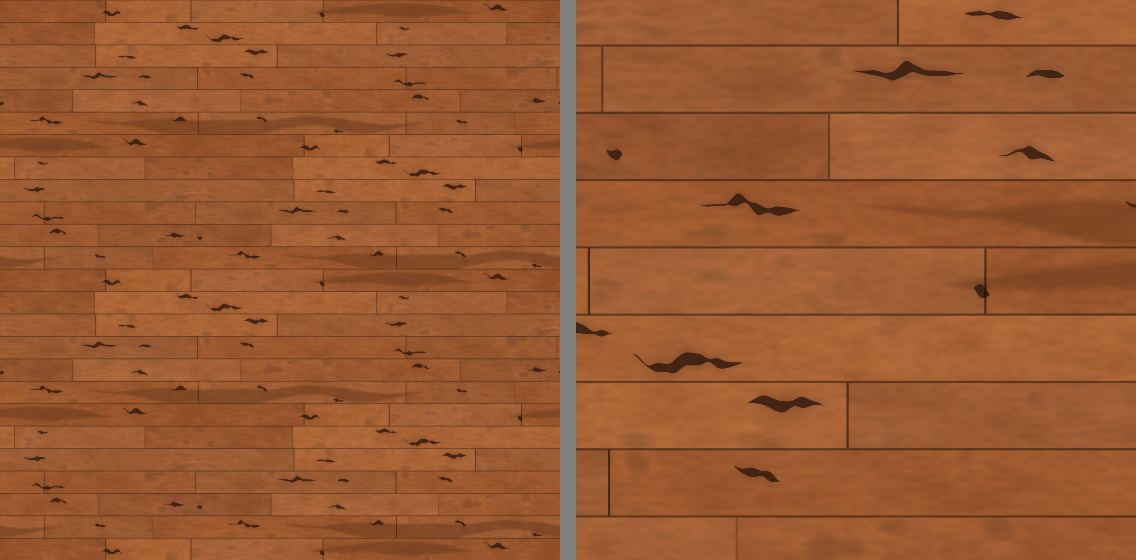
Left: the whole. Right: its middle third, enlarged.
Write a Shadertoy shader that draws this texture.

```glsl
// Hardwood strip floor: six rows of reddish planks, repeated with a sideways shift.
#define ROWS 24.97          // plank rows down the canvas
#define GROUP 6.0           // rows in one repeat
#define GROUP_SHIFT 0.354   // sideways shift of every second group
#define SEAM_WIDTH 0.0013
#define SEAM_DEPTH 0.42
#define GRAIN 0.09
#define MOTTLE 0.16
#define CRACKS 5
#define DARK_WOOD vec3(0.545, 0.300, 0.158)
#define LIGHT_WOOD vec3(0.695, 0.410, 0.220)
#define HEARTWOOD vec3(0.430, 0.235, 0.115)
#define CRACK_COLOR vec3(0.200, 0.105, 0.055)

// Plank ends and plank brightness for each row; plank 2 wraps around the edge.
const vec3 ENDS[6] = vec3[6](
    vec3(0.189, 0.341, 0.577), vec3(0.169, 0.672, 0.905), vec3(0.171, 0.495, 0.495),
    vec3(0.353, 0.725, 0.995), vec3(0.130, 0.429, 0.822), vec3(0.354, 0.725, 0.919));
const vec3 TONES[6] = vec3[6](
    vec3(0.78, 0.65, 0.35), vec3(0.85, 0.65, 0.32), vec3(0.80, 0.48, 0.48),
    vec3(0.48, 0.42, 0.48), vec3(0.72, 0.48, 0.25), vec3(0.60, 0.38, 0.50));

float hash(vec2 p) {
    return fract(sin(dot(p, vec2(127.1, 311.7))) * 43758.5453);
}

// Value noise that wraps after "period" cells across.
float noise(vec2 p, float period) {
    vec2 i = floor(p), f = fract(p);
    f = f * f * (3.0 - 2.0 * f);
    float x0 = mod(i.x, period), x1 = mod(i.x + 1.0, period);
    return mix(mix(hash(vec2(x0, i.y)), hash(vec2(x1, i.y)), f.x),
               mix(hash(vec2(x0, i.y + 1.0)), hash(vec2(x1, i.y + 1.0)), f.x), f.y);
}

// Signed distance along the wrapped row.
float wrapDelta(float a, float b) {
    return fract(a - b + 0.5) - 0.5;
}

// Coverage of a thin line, also when it is narrower than a pixel.
float lineCover(float dist, float pixel) {
    return clamp((0.5 * (SEAM_WIDTH + pixel) - dist) / pixel, 0.0, min(1.0, SEAM_WIDTH / pixel));
}

// Dark tapering slits with ragged edges, scattered along a row.
float cracks(float x, float y, float row, float pixel) {
    float cover = 0.0;
    for (int i = 0; i < CRACKS; i++) {
        vec2 id = vec2(float(i) + 3.0, row + 41.0);
        float center = (float(i) + hash(id)) / float(CRACKS);
        float reach = mix(0.005, 0.034, pow(hash(id + 7.0), 2.0));
        float t = wrapDelta(x, center) / reach;
        float bend = (noise(vec2(x * 90.0, row * 5.0), 90.0) - 0.5) * 0.22 + 0.06 * t;
        float ragged = noise(vec2(x * 160.0, row * 9.0 + 2.0), 160.0);
        float thick = 0.10 * (1.0 - t * t) * (0.15 + ragged);
        float d = abs(y - mix(0.2, 0.8, hash(id + 13.0)) - bend) - thick;
        float soft = pixel * ROWS;
        float slit = (1.0 - smoothstep(-0.5 * soft, 0.5 * soft, d)) * step(abs(t), 1.0);
        float halo = 0.18 * exp(-14.0 * max(d, 0.0)) * smoothstep(1.3, 0.3, abs(t));
        cover = max(cover, max(slit * 0.85, halo) * step(0.3, hash(id + 23.0)));
    }
    return cover;
}

// Broad dark streak in the two rows that show heartwood.
float heartwood(float x, float y, float row) {
    if (row > 0.5 && row < GROUP - 1.5) return 0.0;
    vec2 span = row < 0.5 ? vec2(0.70, 0.15) : vec2(0.45, 0.31);
    float t = wrapDelta(x, span.x) / span.y;
    float wave = noise(vec2(x * 9.0, row + 60.0), 9.0) - 0.5;
    float halfWidth = 0.33 * (1.0 - t * t) * (0.5 + noise(vec2(x * 14.0, row + 80.0), 14.0));
    return smoothstep(-0.06, 0.10, halfWidth - abs(y - 0.5 - 0.6 * wave)) * step(abs(t), 1.0);
}

void mainImage(out vec4 fragColor, in vec2 fragCoord) {
    vec2 uv = fragCoord / iResolution.xy;
    float pixel = 1.0 / iResolution.y;

    // Row, group and plank
    float down = (1.0 - uv.y) * ROWS;
    float rowCount = floor(down), y = fract(down);
    float row = mod(rowCount, GROUP);
    float x = fract(uv.x - GROUP_SHIFT * mod(floor(rowCount / GROUP), 2.0));
    vec3 ends = ENDS[int(row)];
    int plank = (x < ends.x || x >= ends.z) ? 2 : (x < ends.y ? 0 : 1);
    float seed = hash(vec2(float(plank) + 1.0, row + 11.0));

    // Figure, grain and pores
    float offset = row * 31.0 + float(plank) * 7.0;
    float broad = noise(vec2(x * 14.0, y * 1.4 + offset), 14.0);
    float figure = noise(vec2(x * 46.0, y * 3.0 + broad * 2.0 + offset), 46.0);
    float fiber = noise(vec2(x * 60.0, y * 11.0 + figure * 1.5 + offset * 3.0), 60.0);
    float pores = noise(vec2(x * 190.0, y * 15.0 + offset * 5.0), 190.0);
    float smudge = smoothstep(0.62, 0.95, figure) * smoothstep(0.35, 0.75, broad);

    vec3 color = mix(DARK_WOOD, LIGHT_WOOD, TONES[int(row)][plank] + 0.35 * (broad - 0.5));
    color += vec3(0.0, 0.013, 0.022) * (1.4 * seed - 0.5 + 0.8 * (figure - 0.5));
    color *= 1.0 + MOTTLE * (0.5 * (figure - 0.5) - smudge);
    color *= 1.0 + GRAIN * (0.7 * (fiber - 0.5) + 0.8 * (pores - 0.5));

    // Heartwood and cracks
    color = mix(color, HEARTWOOD, 0.6 * heartwood(x, y, row) * (0.75 + 0.4 * fiber));
    color = mix(color, CRACK_COLOR, cracks(x, y, row, pixel));

    // Seams between rows and at plank ends
    float rowSeam = lineCover(min(y, 1.0 - y) / ROWS, pixel);
    float endSeam = 0.0;
    for (int i = 0; i < 3; i++) {
        float strength = mix(0.4, 1.4, hash(vec2(float(i) + 5.0, row + 71.0)));
        endSeam = max(endSeam, strength * lineCover(abs(wrapDelta(x, ends[i])), 1.0 / iResolution.x));
    }
    color *= 1.0 - SEAM_DEPTH * max(rowSeam, endSeam);
    fragColor = vec4(color, 1.0);
}
```
